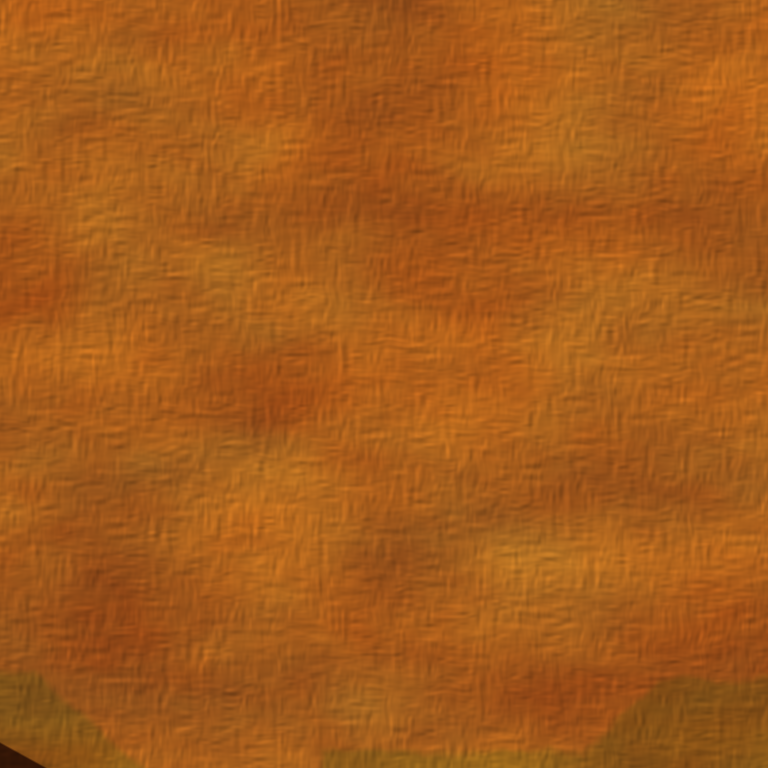
This texture is drawn by a WebGL 1 fragment shader. Its source:

```glsl
precision highp float;
// Burnt-orange woven cloth with cloudy dye, olive lower patches and a dark corner.
uniform vec2 u_resolution;

const vec3 BROWN = vec3(0.550, 0.278, 0.092);
const vec3 GOLD = vec3(0.745, 0.440, 0.126);
const vec3 RED_SHIFT = vec3(0.026, -0.030, -0.022);
const vec3 OLIVE_TINT = vec3(0.84, 0.98, 0.90);
const vec3 CORNER = vec3(0.200, 0.085, 0.025);

float hash(vec2 p) {
  vec3 q = fract(p.xyx * vec3(0.1031, 0.1030, 0.0973));
  q += dot(q, q.yzx + 33.33);
  return fract((q.x + q.y) * q.z);
}

float noise(vec2 p) {
  vec2 cell = floor(p);
  vec2 f = fract(p);
  f = f * f * (3.0 - 2.0 * f);
  float low = mix(hash(cell), hash(cell + vec2(1.0, 0.0)), f.x);
  float high = mix(hash(cell + vec2(0.0, 1.0)), hash(cell + 1.0), f.x);
  return mix(low, high, f.y);
}

float fbm(vec2 p) {
  float sum = 0.0;
  float weight = 0.533;
  for (int i = 0; i < 4; i++) {
    sum += weight * noise(p);
    p = mat2(0.96, 0.28, -0.28, 0.96) * p * 2.03 + 17.3;
    weight *= 0.5;
  }
  return sum;
}

// Height of the cloth: short crossing threads, one direction leading per patch.
float weaveHeight(vec2 uv, float threads) {
  vec2 bend = vec2(noise(uv * 40.0 + 5.0), noise(uv * 40.0 + 61.0)) - 0.5;
  vec2 p = (uv + bend * 0.004) * threads;
  float across = noise(p * vec2(0.36, 1.0) + 11.0);
  float upright = noise(p * vec2(1.0, 0.36) + 83.0);
  float lead = smoothstep(0.2, 0.8, noise(uv * 42.0 + 40.0));
  return mix(across, upright, mix(0.12, 0.88, lead));
}

// Relief lit from the upper left.
float emboss(vec2 uv, float threads) {
  vec2 toLight = vec2(-0.18, 0.20) / threads;
  return weaveHeight(uv - toLight, threads) - weaveHeight(uv + toLight, threads);
}

vec3 dye(vec2 uv) {
  vec2 warp = vec2(noise(uv * 6.0 + 3.0), noise(uv * 6.0 + 29.0)) - 0.5;
  vec2 p = uv + warp * 0.04;
  float tone = 0.5 + 1.25 * (fbm(p * vec2(6.0, 11.0) + 7.0) - 0.5);
  float redness = 2.2 * (fbm(p * vec2(6.5, 10.0) + 51.0) - 0.5);
  return mix(BROWN, GOLD, clamp(tone, -0.1, 1.1)) + RED_SHIFT * redness;
}

// Signed distance to the region under a level line and a slanted line.
float wedge(vec2 uv, float top, vec2 slope, float offset) {
  return max(uv.y - top, (dot(uv, slope) - offset) / length(slope));
}

float cover(float dist, float softness) {
  return 1.0 - smoothstep(-softness, softness, dist);
}

void main() {
  vec2 uv = gl_FragCoord.xy / u_resolution;
  float pixel = 1.0 / min(u_resolution.x, u_resolution.y);

  vec3 color = dye(uv);

  // Olive patches along the lower edge
  float wobble = 0.025 * (fbm(uv * 18.0) - 0.5);
  float left = wedge(uv, 0.125, vec2(0.9, 1.0), 0.165);
  float right = wedge(uv, 0.115, vec2(-0.94, 1.0), -0.69);
  float hem = max(uv.y - 0.022, 0.42 - uv.x);
  float olive = cover(min(min(left, right), hem) + wobble, 0.007);
  color *= mix(vec3(1.0), OLIVE_TINT, olive);

  // Dark folded corner
  float corner = dot(uv, vec2(0.55, 1.0)) - 0.033;
  color = mix(color, CORNER, cover(corner, 1.5 * pixel));

  // Coarse and fine thread relief
  float relief = 0.30 * emboss(uv, 128.0) + 0.24 * emboss(uv + 0.37, 200.0);
  color *= 1.0 + relief;

  gl_FragColor = vec4(color, 1.0);
}
```
